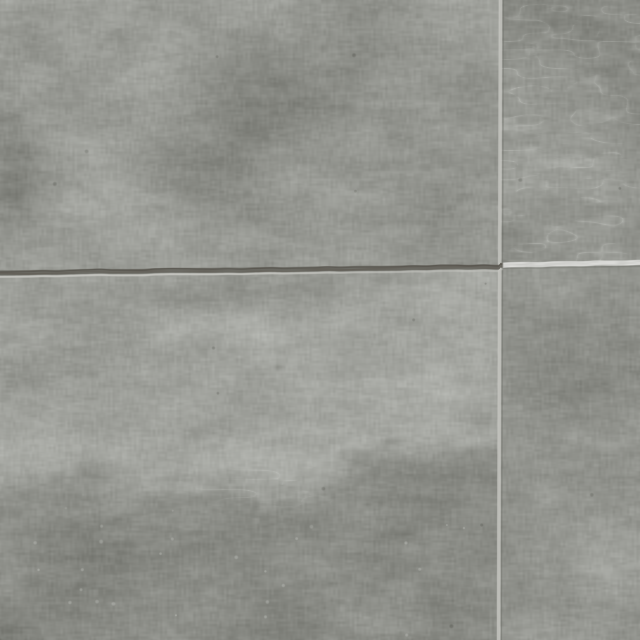
Write a three.js fragment shader that draws this texture.

```glsl
// Four worn concrete-look wall tiles, two across and two down, split by thin joints.
// Layered value noise gives clouds, brushed streaks and weave; soft blots shade each tile;
// distances to slightly tilted lines draw the shadowed and bright joints.
varying vec2 vUv;

#define DARK_GREY vec3(0.430, 0.435, 0.410)
#define LIGHT_GREY vec3(0.710, 0.717, 0.697)
#define SHADOW vec3(0.37, 0.355, 0.325)
#define GROUT vec3(0.77, 0.77, 0.75)
#define BRIGHT_GROUT vec3(0.87, 0.87, 0.86)
#define JOINT_X 0.779
#define JOINT_Y 0.5742
#define GROUT_HALF 0.0028
#define SHADOW_HALF 0.0038
#define SOFT 0.0013
#define CLOUD_AMOUNT 0.50
#define WEAVE_AMOUNT 0.13

float hash(vec2 p) {
  vec3 q = fract(vec3(p.xyx) * 0.1031);
  q += dot(q, q.yzx + 33.33);
  return fract((q.x + q.y) * q.z);
}

float noise(vec2 p) {
  vec2 i = floor(p), f = fract(p);
  f = f * f * (3.0 - 2.0 * f);
  return mix(mix(hash(i), hash(i + vec2(1.0, 0.0)), f.x),
             mix(hash(i + vec2(0.0, 1.0)), hash(i + 1.0), f.x), f.y);
}

float fbm(vec2 p) {
  float sum = 0.0, gain = 0.5;
  for (int i = 0; i < 5; i++) {
    sum += gain * noise(p);
    p = p * 2.03 + 17.3;
    gain *= 0.52;
  }
  return sum;
}

// Soft elliptical stain
float blot(vec2 p, vec2 center, vec2 radius) {
  vec2 q = (p - center) / radius;
  return exp(-dot(q, q));
}

// Smooth-edged line of a given half width
float line(float d, float halfWidth) {
  return 1.0 - smoothstep(halfWidth - SOFT, halfWidth + SOFT, abs(d));
}

// One jittered dot in a random share of grid cells
float specks(vec2 p, float cells, float share, float radius) {
  vec2 id = floor(p * cells);
  vec2 center = 0.3 + 0.4 * vec2(hash(id + 3.1), hash(id + 8.7));
  float d = length(fract(p * cells) - center) / cells;
  float size = radius * (0.5 + hash(id + 5.3));
  return step(hash(id + 41.0), share) * (1.0 - smoothstep(size * 0.3, size + SOFT, d));
}

// Broad light and dark areas of the four tiles
float tileShade(vec2 p, float right, float top, float cloud) {
  float upperLeft = 0.05 - 0.27 * blot(p, vec2(0.41, 0.83), vec2(0.13, 0.10))
    - 0.22 * blot(p, vec2(0.36, 0.70), vec2(0.10, 0.09))
    - 0.16 * blot(p, vec2(0.16, 0.81), vec2(0.06, 0.04))
    - 0.20 * blot(p, vec2(0.0, 0.74), vec2(0.05, 0.16))
    - 0.12 * blot(p, vec2(0.66, 0.66), vec2(0.12, 0.07))
    + 0.10 * blot(p, vec2(0.15, 0.73), vec2(0.08, 0.08));
  float edge = 0.205 + 0.065 * smoothstep(0.48, 0.63, p.x) + 0.16 * (cloud - 0.5);
  float stain = 1.0 - smoothstep(edge - 0.025, edge + 0.035, p.y);
  float lowerLeft = 0.13 - 0.38 * stain
    + 0.10 * stain * blot(p, vec2(0.66, 0.04), vec2(0.18, 0.12))
    - 0.20 * blot(p, vec2(0.40, 0.55), vec2(0.18, 0.045))
    - 0.18 * blot(p, vec2(0.03, 0.42), vec2(0.05, 0.05))
    - 0.16 * blot(p, vec2(0.18, 0.27), vec2(0.04, 0.04));
  float upperRight = -0.11 - 0.14 * blot(p, vec2(0.90, 0.92), vec2(0.13, 0.09))
    + 0.12 * blot(p, vec2(0.90, 0.74), vec2(0.12, 0.06));
  float lowerRight = -0.03 - 0.25 * blot(p, vec2(0.90, 0.43), vec2(0.14, 0.11))
    + 0.10 * blot(p, vec2(0.92, 0.12), vec2(0.14, 0.06))
    - 0.18 * blot(p, vec2(1.0, 0.03), vec2(0.07, 0.04));
  return mix(mix(lowerLeft, upperLeft, top), mix(lowerRight, upperRight, top), right);
}

void main() {
  vec2 p = vUv;

  // Joint distances and tile selection
  float dx = p.x - JOINT_X - 0.003 * p.y;
  float right = smoothstep(-SOFT, SOFT, dx);
  float dy = p.y - JOINT_Y - mix(0.0117 * p.x, 0.0155 * p.x - 0.0003, right);
  float top = smoothstep(-SOFT, SOFT, dy);
  vec2 q = p + 7.0 * floor(right + 0.5) + vec2(0.0, 11.0) * floor(top + 0.5);

  // Clouds, brushed streaks and woven grain
  float cloud = fbm(q * vec2(7.0, 8.0));
  float streak = fbm(q * vec2(16.0, 55.0) + 4.0);
  float weave = noise(q * vec2(75.0, 260.0)) + noise(q * vec2(270.0, 80.0)) - 1.0;
  vec2 warp = 0.09 * vec2(cloud - 0.5, fbm(q * 9.0 + 31.0) - 0.5);
  float tone = 0.57 + CLOUD_AMOUNT * (cloud - 0.49) + 0.30 * (streak - 0.49)
    + WEAVE_AMOUNT * weave + tileShade(p + warp, right, top, cloud);

  // Pale scratches, dust flecks and dark pits
  float ridge = pow(1.0 - abs(2.0 * noise(q * vec2(24.0, 70.0) + 3.0 * warp) - 1.0), 9.0);
  float worn = right * top + blot(p, vec2(0.44, 0.235), vec2(0.13, 0.035));
  tone += 0.24 * worn * ridge * smoothstep(0.40, 0.65, streak);
  float dusty = (1.0 - right) * (1.0 - smoothstep(0.16, 0.25, p.y));
  tone += 0.32 * dusty * specks(q, 42.0, 0.10, 0.0022);
  tone -= 0.30 * specks(q + 0.37, 19.0, 0.06, 0.0024);
  tone -= 0.30 * blot(p + 0.1 * warp, vec2(0.435, 0.425), vec2(0.007, 0.006));
  tone -= 0.28 * blot(p + 0.2 * warp, vec2(0.61, 0.31), vec2(0.016, 0.008));
  vec3 color = mix(DARK_GREY, LIGHT_GREY, clamp(tone, -0.1, 1.15));

  // Vertical joint: pale grout with a thin shade on its right
  color = mix(color, DARK_GREY, 0.5 * line(dx - 0.0045, 0.001));
  color = mix(color, GROUT, 0.85 * line(dx, GROUT_HALF));

  // Horizontal joint: shadow over a lit lip on the left, bright grout on the right
  float rough = 0.0016 * (noise(vec2(p.x * 45.0, 2.0)) - 0.5);
  float lip = line(dy + 0.0062 + rough, 0.0015) * mix(0.95, 0.5, smoothstep(0.3, 0.78, p.x));
  float gap = line(dy + rough, SHADOW_HALF);
  vec3 gapColor = mix(SHADOW, DARK_GREY, 0.7 * noise(vec2(p.x * 22.0, dy * 500.0)));
  vec3 leftColor = mix(mix(color, GROUT, lip), gapColor, 0.92 * gap);
  leftColor = mix(leftColor, SHADOW * 0.85, 0.6 * line(dy - 0.0022 + 2.0 * rough, 0.0008));
  vec3 rightColor = mix(color, DARK_GREY, 0.4 * line(dy + 0.0055, 0.0012));
  float chips = 0.75 + 0.25 * noise(vec2(p.x * 70.0, dy * 350.0));
  rightColor = mix(rightColor, BRIGHT_GROUT, chips * line(dy + rough, 0.0040));
  gl_FragColor = vec4(mix(leftColor, rightColor, smoothstep(0.003, 0.007, dx)), 1.0);
}
```
